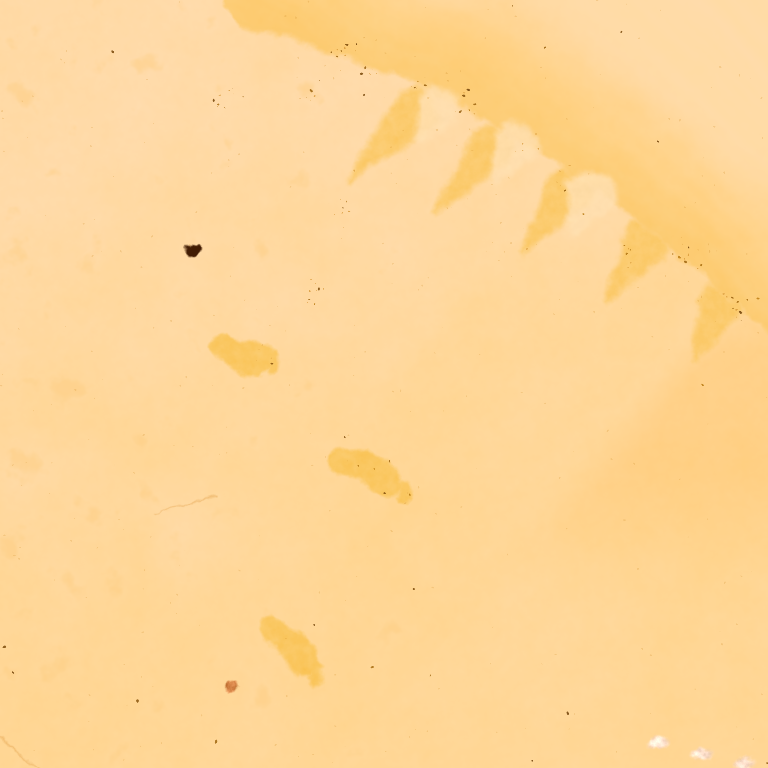
A Shadertoy shader for this texture:

```glsl
// Pale sand with a wet tide band, ragged tongues, three footprints and scattered grit.

vec2 hash2(vec2 p) {
    vec3 q = fract(p.xyx * vec3(0.1031, 0.1030, 0.0973));
    q += dot(q, q.yzx + 33.33);
    return fract((q.xx + q.yz) * q.zy);
}

float gradientNoise(vec2 p) {
    vec2 i = floor(p), f = fract(p), o = vec2(0, 1);
    vec2 u = f * f * f * (f * (f * 6.0 - 15.0) + 10.0);
    float a = dot(hash2(i) * 2.0 - 1.0, f);
    float b = dot(hash2(i + o.yx) * 2.0 - 1.0, f - o.yx);
    float c = dot(hash2(i + o.xy) * 2.0 - 1.0, f - o.xy);
    float d = dot(hash2(i + o.yy) * 2.0 - 1.0, f - o.yy);
    return mix(mix(a, b, u.x), mix(c, d, u.x), u.y);
}

float fbm(vec2 p) {
    float sum = 0.0, amp = 0.6;
    for (int i = 0; i < 4; i++) {
        sum += amp * gradientNoise(p);
        p = mat2(1.6, 1.2, -1.2, 1.6) * p + 7.3;
        amp *= 0.5;
    }
    return sum;
}

// Capsule whose radius runs from ra at a to rb at b
float taper(vec2 p, vec2 a, vec2 b, float ra, float rb) {
    float h = clamp(dot(p - a, b - a) / dot(b - a, b - a), 0.0, 1.0);
    return length(p - mix(a, b, h)) - mix(ra, rb, h);
}

float cover(float d, float soft) { return 1.0 - smoothstep(-soft, soft, d); }

float tideEdge(float x) {
    float s = x - 0.31;
    return 0.965 - 0.2 * s - 0.55 * s * s;
}

// Bent sole with worn toes
float footprint(vec2 p, vec2 heel, vec2 toe, float bend) {
    vec2 axis = normalize(toe - heel), side = vec2(-axis.y, axis.x);
    float along = clamp(dot(p - heel, axis) / length(toe - heel), 0.0, 1.0);
    p -= side * bend * sin(along * 3.14);
    float d = taper(p, heel, mix(heel, toe, 0.75), 0.015, 0.022);
    return min(d, taper(p, toe + side * 0.008, toe + axis * 0.008 - side * 0.009, 0.007, 0.007));
}

// Irregular grains: x is coverage, y is shade
vec2 grit(vec2 p, float cells, float density) {
    vec2 g = mat2(0.8, 0.6, -0.6, 0.8) * p * cells + 60.0, id = floor(g);
    vec2 r = hash2(id + 3.0), s = hash2(id + 51.0);
    vec2 q = fract(g) - 0.38 - 0.24 * s;
    float turn = 6.28 * r.y;
    q *= mat2(cos(turn), sin(turn), -sin(turn), cos(turn));
    float d = length(q * vec2(1.0, 1.5)) - 0.08 - 0.17 * s.y + 0.12 * gradientNoise(g * 3.5);
    return vec2(cover(d, 0.08) * step(r.x, density), s.x);
}

void mainImage(out vec4 fragColor, in vec2 fragCoord) {
    vec2 p = fragCoord / iResolution.xy;
    vec2 rough = p + 0.016 * vec2(fbm(p * 20.0), fbm(p * 20.0 + 40.0));
    rough += 0.008 * vec2(fbm(p * 65.0 + 11.0), fbm(p * 65.0 + 90.0));
    float cloud = fbm(p * 5.0), mottle = fbm(p * 19.0 + 5.0), grain = fbm(p * 75.0);

    // Dry sand, paler towards the upper left, with faint stains
    float pale = smoothstep(0.35, 1.05, p.y - 0.35 * p.x + 0.25 + 0.4 * cloud);
    vec3 col = mix(vec3(1, 0.841, 0.588), vec3(1, 0.855, 0.655), pale);
    float damp = smoothstep(-0.03, 0.05, p.x - 0.9 * p.y - 0.416 + 0.04 * cloud);
    damp *= smoothstep(0.22, 0.42, p.y) * smoothstep(0.64, 0.52, p.y);
    col = mix(col, vec3(1, 0.815, 0.525), damp);
    col.gb += vec2(0.012, 0.05) * cloud + vec2(0.01, 0.035) * mottle + vec2(0.01, 0.022) * grain;
    float stain = smoothstep(0.16, 0.4, mottle - 0.25 * p.x + 0.05);
    col = mix(col, vec3(0.99, 0.8, 0.5), 0.5 * stain);

    // Wet band: ragged lower edge, soft upper edge, faint flow lines
    float edge = rough.y - tideEdge(rough.x);
    float s = p.x - 0.63;
    float above = p.y - 1.0 + 0.55 * s + 0.7 * s * max(s, 0.0) + 0.06 * cloud;
    float leftEnd = smoothstep(0.285, 0.293, rough.x + 0.6 * (rough.y - 1.0));
    float band = cover(-edge, 0.006) * leftEnd * smoothstep(0.05, -0.1, above);
    float flow = gradientNoise(vec2(p.x * 4.0, above * 45.0));
    vec3 wet = mix(vec3(0.99, 0.8, 0.455), vec3(1, 0.82, 0.51), smoothstep(0.0, 0.11, edge));
    wet.gb += vec2(0.02, 0.06) * (0.7 * flow + cloud + 0.6 * mottle + 0.4 * grain);
    col = mix(col, vec3(1, 0.86, 0.655 + 0.03 * flow), 0.75 * smoothstep(-0.02, 0.1, above));
    col = mix(col, wet, band);

    // Tongues below the band, with bleached gaps between them
    float tongues = 1.0, gaps = 1.0;
    for (float i = 0.0; i < 5.0; i++) {
        float x = 0.54 + 0.1 * i;
        vec2 root = vec2(x, tideEdge(x) - 0.036 + 0.005 * i);
        vec2 tip = root + vec2(-0.085 + 0.012 * i, -0.088 + 0.004 * i);
        tongues = min(tongues, taper(rough, root, tip, 0.031, 0.002));
        vec2 gap = vec2(x + 0.03, tideEdge(x + 0.03) - 0.014);
        if (i < 3.0) gaps = min(gaps, taper(rough, gap, gap - vec2(0.022, 0.038), 0.027 + 0.004 * i, 0.01));
    }
    float tongueMask = cover(tongues, 0.007);
    vec3 stroke = vec3(0.01, 0.05, 0.14) * (0.5 * mottle + 0.8 * grain);
    col = mix(col, vec3(0.985, 0.79, 0.41) + stroke, 0.92 * tongueMask * (1.0 - 0.8 * band));
    col = mix(col, vec3(1, 0.875, 0.69) + 0.03 * grain, 0.85 * cover(gaps, 0.008));

    // Footprints
    float feet = footprint(rough, vec2(0.29, 0.553), vec2(0.35, 0.53), -0.008);
    feet = min(feet, footprint(rough, vec2(0.441, 0.4), vec2(0.522, 0.363), 0.006));
    feet = min(feet, footprint(rough, vec2(0.353, 0.183), vec2(0.41, 0.127), 0.001));
    float footMask = cover(feet, 0.004);
    col = mix(col, vec3(0.98, 0.775, 0.36) + stroke, 0.9 * footMask);

    // Grit on the tide line, the tongues and in loose clusters
    float clump = smoothstep(0.0, 0.25, fbm(p * 14.0 + 9.0));
    float density = 0.001 + 0.55 * clump * leftEnd * exp(-abs(edge) * 75.0);
    density += clump * (0.35 * tongueMask + 0.02 * band) + 0.05 * footMask;
    vec2 clusters[4] = vec2[4](vec2(0.41, 0.62), vec2(0.45, 0.725), vec2(0.3, 0.87), vec2(0.41, 0.87));
    for (int i = 0; i < 4; i++) density += 0.4 * cover(length(rough - clusters[i]) - 0.014, 0.012);
    vec2 coarse = grit(p, 105.0, density), dust = grit(p + 0.37, 150.0, 0.012 + 0.6 * density);
    col = mix(col, vec3(0.83, 0.58, 0.2), (0.25 + 0.5 * min(density * 4.0, 1.0)) * dust.x);
    col = mix(col, mix(vec3(0.75, 0.5, 0.08), vec3(0.42, 0.24, 0.03), coarse.y), 0.85 * coarse.x);

    // Twig and crease
    float twig = taper(rough, vec2(0.2, 0.328), vec2(0.28, 0.355), 0.0003, 0.001);
    twig = min(twig, taper(rough, vec2(-0.01, 0.05), vec2(0.05, 0), 0.001, 0.0005));
    col = mix(col, vec3(0.88, 0.62, 0.28), 0.5 * cover(twig, 0.002));

    // Dark pebble, red pebble and pale shells
    float pebble = taper(rough, vec2(0.246, 0.674), vec2(0.257, 0.679), 0.007, 0.003);
    col = mix(col, vec3(0.26, 0.11, 0.01), cover(pebble, 0.002));
    float red = length(rough - vec2(0.301, 0.107)) - 0.008;
    col = mix(col, vec3(0.78, 0.46, 0.22) + 0.5 * grain, cover(red, 0.002));
    for (float i = 0.0; i < 3.0; i++) {
        vec2 shell = rough - vec2(0.855 + 0.058 * i, 0.033 - 0.014 * i);
        float d = length(shell * vec2(0.6, 1)) - 0.007;
        col = mix(col, vec3(1, 0.88, 0.8) + 0.4 * grain, cover(d, 0.003));
    }

    fragColor = vec4(clamp(col, 0.0, 1.0), 1);
}
```
